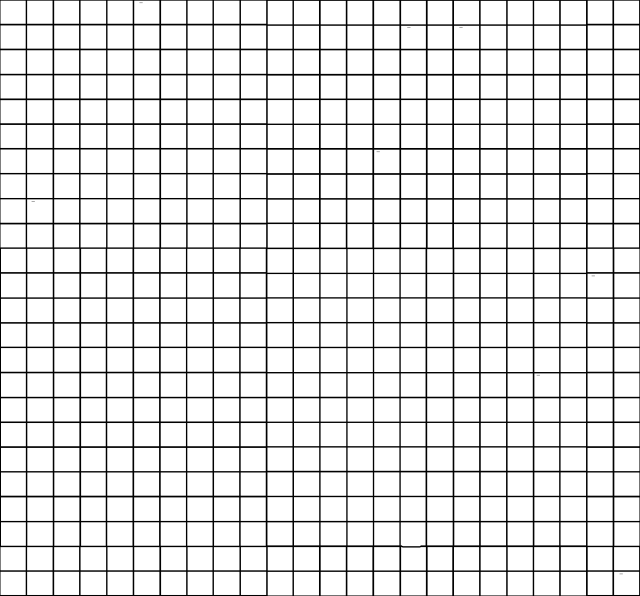
Write a Shadertoy shader that draws this pattern.

```glsl
// Seamless 24 by 24 grid of thin black lines on white, with slight drafting wear.

const float CELLS = 24.0;

float hash(vec2 p, float seed) {
    vec3 q = fract(vec3(p.xyx + seed) * vec3(0.1031, 0.1030, 0.0973));
    q += dot(q, q.yzx + 33.33);
    return fract((q.x + q.y) * q.z);
}

// Pixel coverage of a bar, all lengths in pixels
float barCoverage(float dist, float halfWidth) {
    return clamp(min(halfWidth - abs(dist) + 0.5, 2.0 * halfWidth), 0.0, 1.0);
}

// Lines crossing one axis; the inner block of cells is drawn slightly apart
float gridLine(float across, float along, float cellPixels, float unit, float seed, float dip) {
    float nearest = floor(across + 0.5);
    float block = step(10.0, along) - step(22.0, along);
    vec2 id = vec2(mod(nearest, CELLS), block);
    float shift = (hash(id, seed) - 0.5) * 0.5 * unit;
    float width = mix(1.05, 1.38, hash(id, seed + 7.0)) * unit;
    float dist = (across - nearest) * cellPixels - shift - dip * 0.5 * unit;
    return barCoverage(dist, 0.5 * width * (1.0 - 0.2 * dip));
}

void mainImage(out vec4 fragColor, in vec2 fragCoord) {
    vec2 uv = fragCoord / iResolution.xy;
    vec2 p = vec2(uv.x, 1.0 - uv.y) * CELLS;   // rows count from the top
    vec2 cellPixels = iResolution.xy / CELLS;
    float unit = iResolution.x / 512.0;
    vec2 local = fract(p);

    // A few horizontal segments sag
    vec2 segment = mod(vec2(floor(p.x), floor(p.y + 0.5)), CELLS);
    float dip = step(0.995, hash(segment, 3.0))
              * smoothstep(0.05, 0.12, local.x) * smoothstep(0.8, 0.73, local.x);

    float vertical = gridLine(p.x, p.y, cellPixels.x, unit, 11.0, 0.0);
    float horizontal = gridLine(p.y, p.x, cellPixels.y, unit, 29.0, dip);
    float ink = 1.0 - (1.0 - vertical) * (1.0 - horizontal);

    // Rare faint dashes just below a line
    vec2 cell = floor(p);
    float marked = step(0.988, hash(cell, 17.0));
    vec2 centre = vec2(mix(0.15, 0.35, hash(cell, 41.0)), 0.11);
    vec2 offset = (local - centre) * cellPixels;
    float dash = barCoverage(offset.x, 1.3 * unit) * barCoverage(offset.y, 0.3 * unit);
    ink = max(ink, 0.45 * marked * dash);

    fragColor = vec4(vec3(1.0 - ink), 1.0);
}
```
